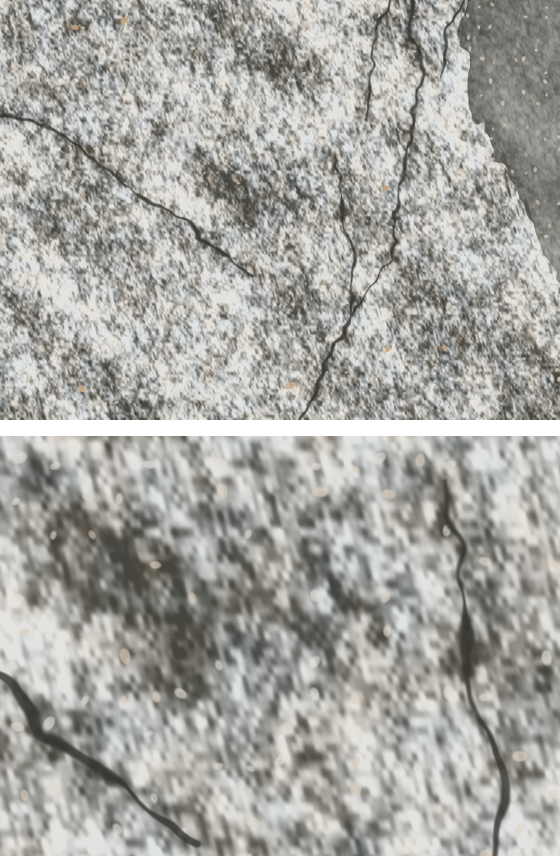
Top, the full canvas; bottom, a detail of the centre.
Give the GLSL for this texture, as a Shadertoy shader.

```glsl
// Weathered, cracked concrete slab beside a strip of darker asphalt.
// Layered value noise gives grain and diagonal moss stains; warped segments
// form the cracks, and jittered grid cells scatter pale and tan pebbles.

const vec3 GRIME = vec3(0.275, 0.272, 0.245);
const vec3 CEMENT = vec3(0.890, 0.890, 0.877);
const vec3 CRACK = vec3(0.20, 0.20, 0.18);
const vec3 PALE_STONE = vec3(0.89, 0.88, 0.85);
const vec3 TAN_STONE = vec3(0.76, 0.60, 0.43);

float hash(vec2 p) {
    vec3 h = fract(vec3(p.xyx) * 0.1031);
    h += dot(h, h.yzx + 33.33);
    return fract((h.x + h.y) * h.z);
}

float noise(vec2 p) {
    vec2 i = floor(p), f = fract(p);
    f = f * f * (3.0 - 2.0 * f);
    return mix(mix(hash(i), hash(i + vec2(1, 0)), f.x),
               mix(hash(i + vec2(0, 1)), hash(i + vec2(1, 1)), f.x), f.y);
}

float fbm(vec2 p) {
    float sum = 0.0, amp = 0.533;
    for (int i = 0; i < 4; i++) {
        sum += amp * noise(p);
        p = p * 2.03 + 17.3;
        amp *= 0.5;
    }
    return sum;
}

// Small bidirectional displacement that roughens straight shapes
vec2 wobble(vec2 p, float freq) {
    return vec2(noise(p * freq), noise(p * freq + 41.7)) - 0.5;
}

float segment(vec2 p, vec2 a, vec2 b) {
    vec2 d = b - a;
    return length(p - a - d * clamp(dot(p - a, d) / dot(d, d), 0.0, 1.0));
}

float stain(vec2 p, vec2 a, vec2 b, float radius) {
    return 1.0 - smoothstep(0.0, radius, segment(p, a, b));
}

// Fine grain, stretched along a steep diagonal
float grain(vec2 p) {
    vec2 q = vec2(p.x + 0.25 * p.y, 0.65 * p.y);
    return 0.25 * noise(q * 48.0) + 0.40 * noise(q * 112.0 + 9.1)
         + 0.35 * noise(q * 225.0 + 23.7);
}

// Distance to the network of cracks
float cracks(vec2 p) {
    float left = min(segment(p, vec2(-0.02, 0.735), vec2(0.10, 0.714)),
                     segment(p, vec2(0.10, 0.714), vec2(0.61, 0.33)));
    float middle = min(segment(p, vec2(0.80, 0.63), vec2(0.835, 0.39)),
                       segment(p, vec2(0.835, 0.39), vec2(0.838, 0.25)));
    middle = min(middle, segment(p, vec2(0.838, 0.25), vec2(0.72, -0.02)));
    float right = min(segment(p, vec2(0.97, 1.02), vec2(0.995, 0.84)),
                      segment(p, vec2(0.995, 0.84), vec2(0.955, 0.60)));
    right = min(right, segment(p, vec2(0.955, 0.60), vec2(0.937, 0.43)));
    right = min(right, segment(p, vec2(0.937, 0.43), vec2(0.845, 0.25)));
    float top = min(segment(p, vec2(0.932, 1.02), vec2(0.868, 0.72)),
                    segment(p, vec2(1.10, 1.0), vec2(1.04, 0.82)));
    return min(min(left, middle), min(right, top));
}

// Moss stains gathered into soft diagonal streaks
float stains(vec2 p) {
    float s = stain(p, vec2(0.43, 1.0), vec2(0.70, 0.79), 0.065);
    s += stain(p, vec2(0.46, 0.60), vec2(0.60, 0.50), 0.07);
    s += stain(p, vec2(0.95, 0.28), vec2(1.05, 0.18), 0.10);
    s += 0.7 * stain(p, vec2(0.08, 0.52), vec2(0.42, 0.40), 0.16);
    s += stain(p, vec2(0.0, 0.08), vec2(0.10, 0.0), 0.10);
    s += 1.3 * stain(p, vec2(0.70, 0.58), vec2(0.755, 0.535), 0.022);
    return s;
}

// One oval pebble per chosen grid cell: x = coverage, y = random tint
vec2 pebbles(vec2 p, float scale, float chance, float radius, float soft) {
    vec2 cell = floor(p * scale);
    float id = hash(cell + 5.3);
    vec2 jitter = vec2(hash(cell + 11.9), hash(cell + 27.1));
    vec2 d = fract(p * scale) - 0.3 - 0.4 * jitter;
    float angle = 6.2832 * id / chance;
    d = mat2(cos(angle), sin(angle), -sin(angle), cos(angle)) * d;
    float size = radius * (0.6 + 0.6 * jitter.y);
    float dist = (length(d * vec2(1.0, 1.5)) - size) / scale;
    return vec2((1.0 - smoothstep(-soft, soft, dist)) * step(id, chance), jitter.x);
}

void mainImage(out vec4 fragColor, in vec2 fragCoord) {
    vec2 p = fragCoord / iResolution.y;
    float soft = max(1.0 / iResolution.y, 0.0015);
    vec2 rough = 0.030 * wobble(p, 13.0) + 0.014 * wobble(p, 45.0);
    float fine = grain(p) - 0.5;

    // Slab: grain over diagonal moss, paler toward the broken edge
    float edge = p.x - 1.11 - 0.56 * max(0.74 - p.y, 0.0) + 1.5 * rough.x;
    vec2 diagonal = vec2(dot(p, vec2(0.78, -0.62)), dot(p, vec2(0.62, 0.78)));
    float moss = fbm(diagonal * vec2(5.0, 9.0) + 3.0) - 0.5;
    float crackDist = cracks(p + rough);
    float tone = 0.645 + 1.32 * fine + 0.85 * moss - 0.27 * stains(p + 2.0 * rough);
    tone += 0.10 * smoothstep(-0.22, -0.02, edge) - 0.20 * exp(-crackDist * 55.0);
    vec3 color = mix(GRIME, CEMENT, smoothstep(0.0, 1.0, tone));
    color += vec3(0.018, 0.0, -0.018) * (2.0 * noise(p * 30.0 + 7.0) - 1.0);

    // Asphalt: subdued grain with a dark gutter along the slab
    float gutter = exp(-max(edge, 0.0) * 28.0) * smoothstep(0.2, 0.8, p.y);
    float asphaltTone = 0.40 + 0.55 * fine + 0.35 * moss - 0.28 * gutter;
    vec3 asphalt = mix(GRIME, CEMENT, max(asphaltTone, 0.0));
    color = mix(color, asphalt, smoothstep(-soft, soft, edge));

    // Pebbles: many small pale chips, few larger tan stones
    vec2 chip = pebbles(p, 38.0, 0.28, 0.20, soft);
    color = mix(color, mix(PALE_STONE, TAN_STONE, 0.4 * chip.y * chip.y), 0.65 * chip.x);
    vec2 stone = pebbles(p + 0.3 * rough, 8.0, 0.16, 0.085, soft);
    color = mix(color, mix(TAN_STONE, PALE_STONE, 0.5 * stone.y), 0.85 * stone.x);

    // Cracks: uneven width, confined to the slab
    float width = 0.0005 + 0.0045 * noise(p * 22.0 + 61.0);
    float line = 1.0 - smoothstep(width - soft, width + 1.5 * soft, crackDist);
    color = mix(color, CRACK, 0.80 * line * (1.0 - smoothstep(-soft, soft, edge)));

    fragColor = vec4(clamp(color, 0.0, 1.0), 1.0);
}
```
